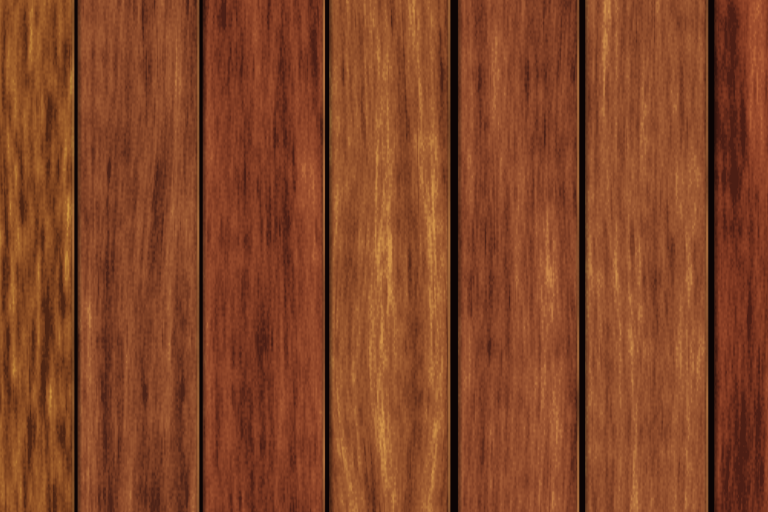
Give the GLSL for this texture, as a WebGL 1 fragment shader.

```glsl
precision highp float;
// Seven upright hardwood planks parted by six dark gaps of varying width.
// Each plank has its own tone, warmth and figure; layers of stretched
// value noise form the bands, streaks, fibres and flecks of the grain.

uniform vec2 u_resolution;

const vec3 GAP_COLOR = vec3(0.045, 0.015, 0.015);
const vec3 UMBER = vec3(0.30, 0.135, 0.09);
const vec3 RUSSET = vec3(0.45, 0.22, 0.13);
const vec3 CHESTNUT = vec3(0.55, 0.29, 0.17);
const vec3 AMBER = vec3(0.63, 0.36, 0.21);
const vec3 HONEY = vec3(0.77, 0.51, 0.28);

// Gap n lies at FIRST_GAP + PITCH * n + SPREAD * n * n
const float FIRST_GAP = 0.099;
const float PITCH = 0.1622;
const float SPREAD = 0.00065;

float hash(vec2 p) {
  return fract(sin(dot(p, vec2(127.1, 311.7))) * 43758.5453);
}

float noise(vec2 p) {
  vec2 i = floor(p);
  vec2 f = fract(p);
  f = f * f * (3.0 - 2.0 * f);
  return mix(mix(hash(i), hash(i + vec2(1.0, 0.0)), f.x),
             mix(hash(i + vec2(0.0, 1.0)), hash(i + 1.0), f.x), f.y);
}

// Noise centred on zero, stretched by scale and shifted per plank
float grain(vec2 p, vec2 scale, float seed) {
  return noise(p * scale + vec2(seed * 17.3, seed * 9.1)) - 0.5;
}

float gapPosition(float n) {
  return FIRST_GAP + n * (PITCH + SPREAD * n);
}

// Inverse of gapPosition
float gapIndex(float x) {
  float offset = x - FIRST_GAP;
  return 2.0 * offset / (PITCH + sqrt(PITCH * PITCH + 4.0 * SPREAD * offset));
}

float gapHalfWidth(float n) {
  float widest = 1.0 - min(abs(n - 3.0), 1.0);
  return mix(0.0019, 0.0037, smoothstep(0.5, 4.5, n)) + 0.0016 * widest;
}

// x: tone shift, y: warmth from red (-1) to yellow (1), z: wavy figure
vec3 plankTraits(float id) {
  if (id < 0.5) return vec3(0.10, 1.0, 0.1);
  if (id < 1.5) return vec3(-0.15, 0.1, 0.4);
  if (id < 2.5) return vec3(-0.35, -0.7, 0.2);
  if (id < 3.5) return vec3(0.35, 0.35, 1.0);
  if (id < 4.5) return vec3(0.05, -0.2, 0.1);
  if (id < 5.5) return vec3(0.20, 0.1, 0.2);
  return vec3(-0.50, -1.0, 0.4);
}

vec3 woodRamp(float tone) {
  vec3 color = mix(UMBER, RUSSET, clamp(tone, 0.0, 1.0));
  color = mix(color, CHESTNUT, clamp(tone - 1.0, 0.0, 1.0));
  color = mix(color, AMBER, clamp(tone - 2.0, 0.0, 1.0));
  return mix(color, HONEY, clamp(tone - 3.0, 0.0, 1.3));
}

float woodTone(vec2 p, float across, float id, vec3 traits) {
  // Wavering fibre direction
  float sway = grain(p, vec2(9.0, 3.5), id + 20.0) * 0.035 * (0.25 + traits.z);
  vec2 q = vec2(p.x + sway, p.y);

  float tone = 1.95 + traits.x;
  tone += 1.7 * grain(q, vec2(38.0, 2.2), id);
  tone += 1.5 * grain(q, vec2(95.0, 4.5), id + 31.0);
  tone += 1.3 * grain(q, vec2(210.0, 9.0), id + 47.0);
  tone += 1.2 * grain(q, vec2(380.0, 45.0), id + 59.0);
  tone += 0.9 * grain(p, vec2(500.0, 260.0), id + 71.0);
  tone += 0.6 * grain(p, vec2(14.0, 30.0), id + 83.0);

  // Rippled heartwood bands, lighter toward the left edge
  float ripple = sin(across * 17.0 + sway * 130.0 + p.y * 2.0);
  tone += traits.z * (0.55 * ripple + 0.7 * (0.5 - across));

  // Worn yellow flecks and dark pores on the warmest plank
  float worn = max(traits.y - 0.4, 0.0);
  tone += worn * 4.5 * grain(q, vec2(150.0, 24.0), id + 95.0);

  // Sparse dark pore lines
  float pores = smoothstep(0.22, 0.45, grain(q, vec2(260.0, 14.0), id + 107.0));
  return tone - 0.9 * pores;
}

vec3 warmthTint(float warmth) {
  vec3 red = vec3(0.99, 0.86, 0.86);
  vec3 yellow = vec3(1.02, 1.08, 0.84);
  return mix(vec3(1.0), warmth < 0.0 ? red : yellow, abs(warmth));
}

void main() {
  vec2 p = gl_FragCoord.xy / u_resolution.x;
  float pixel = 1.0 / u_resolution.x;
  float k = gapIndex(p.x);
  float id = floor(k) + 1.0;
  vec3 traits = plankTraits(id);
  vec3 color = woodRamp(woodTone(p, fract(k), id, traits)) * warmthTint(traits.y);

  // Rounded plank edges: shade beside the gap, thin glint on its left
  float n = floor(k + 0.5);
  float offset = p.x - gapPosition(n);
  float edge = abs(offset) - gapHalfWidth(n);
  color *= mix(0.62, 1.0, smoothstep(0.0, 0.007, edge));
  float glint = (1.0 - smoothstep(0.0006, 0.0026, abs(edge - 0.0016))) * step(offset, 0.0);
  color = mix(color, HONEY, glint * (0.25 + 0.5 * noise(vec2(n * 5.0, p.y * 14.0))));

  color = mix(GAP_COLOR, color, smoothstep(-0.6 * pixel, 0.8 * pixel, edge));
  gl_FragColor = vec4(color, 1.0);
}
```
